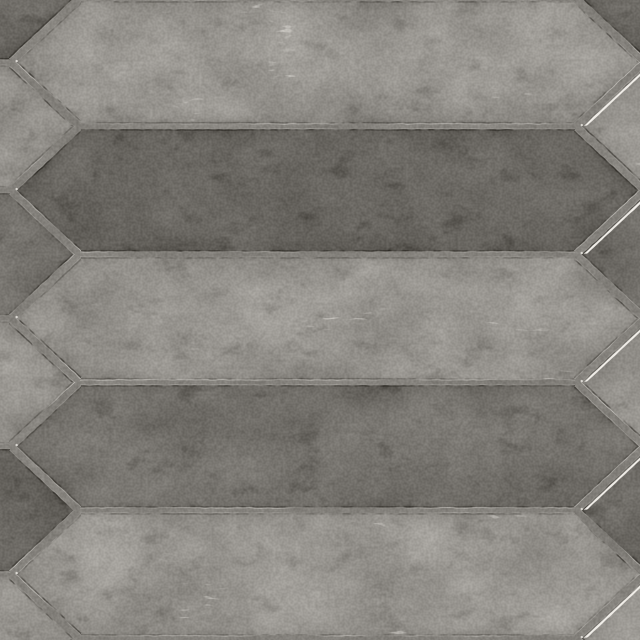
This pattern is drawn by a Shadertoy shader. Its source:

```glsl
const vec2 ORIGIN = vec2(0.512, 0.1026);   // centre of the lowest tile in the main column
const float ROW = 0.2;                     // tile height
const float PITCH = 0.883;                 // distance between staggered columns
const float TIP = 0.495;                   // half length, point to centre
const float POINT = 0.107;                 // length of the pointed end

float hash(vec2 p) {
    vec3 q = fract(p.xyx * 0.1031);
    q += dot(q, q.yzx + 33.33);
    return fract((q.x + q.y) * q.z);
}

vec2 gradient(vec2 cell) {
    float angle = 6.2832 * hash(cell);
    return vec2(cos(angle), sin(angle));
}

float gradientNoise(vec2 p) {
    vec2 i = floor(p), f = fract(p);
    vec2 u = f * f * f * (f * (f * 6.0 - 15.0) + 10.0);
    vec2 e = vec2(1.0, 0.0);
    float low = mix(dot(gradient(i), f), dot(gradient(i + e), f - e), u.x);
    float high = mix(dot(gradient(i + e.yx), f - e.yx), dot(gradient(i + 1.0), f - 1.0), u.x);
    return mix(low, high, u.y);
}

float fbm(vec2 p, int octaves) {
    float sum = 0.0, amplitude = 0.6;
    for (int i = 0; i < octaves; i++) {
        sum += amplitude * gradientNoise(p);
        p = mat2(1.6, 1.2, -1.2, 1.6) * p + 17.3;
        amplitude *= 0.62;
    }
    return sum;
}

vec2 nearestCentre(vec2 uv, vec2 origin) {
    vec2 period = vec2(2.0 * PITCH, ROW);
    return origin + period * round((uv - origin) / period);
}

// Inward distances to the flat edges (x) and the slanted edges (y)
vec2 edgeDistances(vec2 p) {
    vec2 q = abs(p);
    vec2 normal = normalize(vec2(0.5 * ROW, POINT));
    return vec2(0.5 * ROW - q.y, -dot(q - vec2(TIP, 0.0), normal));
}

float stroke(float d, float halfWidth, float px) {
    return 1.0 - smoothstep(halfWidth - px, halfWidth + px, abs(d));
}

// Mottled stone with fine grain
float stoneTone(vec2 p, vec2 id, float light) {
    vec2 seed = id * vec2(31.7, 13.1) + 50.0;
    float clouds = fbm(p * vec2(7.0, 9.0) + seed, 5);
    float stains = smoothstep(0.08, 0.5, fbm(p * vec2(16.0, 24.0) + seed * 1.7, 4));
    float base = mix(0.43 + 0.024 * sin(1.6 * id.y + 3.1 * id.x), 0.582, light);
    return base + clouds * mix(0.11, 0.14, light) - 0.07 * stains;
}

// Rare pale scratches
float scuffs(vec2 p, vec2 id) {
    vec2 seed = id * 9.3 + 20.0;
    float patchMask = smoothstep(0.3, 0.5, gradientNoise(p * vec2(7.0, 16.0) + seed));
    return patchMask * smoothstep(0.2, 0.5, gradientNoise(p * vec2(40.0, 170.0) + seed));
}

void mainImage(out vec4 fragColor, in vec2 fragCoord) {
    vec2 uv = fragCoord / iResolution.y;
    float px = 0.7 / iResolution.y;

    // Choose between the two staggered lattices
    vec2 mainCentre = nearestCentre(uv, ORIGIN);
    vec2 sideCentre = nearestCentre(uv, ORIGIN + vec2(PITCH, -0.5 * ROW));
    vec2 mainEdges = edgeDistances(uv - mainCentre);
    bool inMain = min(mainEdges.x, mainEdges.y) > 0.0;
    vec2 centre = inMain ? mainCentre : sideCentre;
    vec2 p = uv - centre;
    vec2 edges = edgeDistances(p);
    vec2 id = vec2(round((centre.x - ORIGIN.x) / PITCH), floor(centre.y / ROW + 0.01));
    float light = 1.0 - mod(id.y, 2.0);
    float slanted = step(edges.y, edges.x);

    float wear = fbm(uv * vec2(9.0, 13.0) + 4.0, 3);
    float chips = gradientNoise(uv * 75.0);
    float grain = gradientNoise(uv * 260.0) + 0.6 * gradientNoise(uv * 130.0 + 7.0);
    float edge = min(edges.x, edges.y);
    float rim = edge - mix(0.0046, 0.0062, slanted) + 0.0009 * chips;

    // Tile face, darkened near its border
    float tone = stoneTone(p, id, light);
    tone -= (0.045 + 0.06 * wear) * exp(-max(rim, 0.0) / 0.011);
    tone += 0.16 * light * scuffs(p, id);

    // Grout
    float groutTone = 0.505 + 0.07 * wear + 0.03 * chips;
    tone = mix(groutTone, tone, smoothstep(-px, px, rim));

    // Dark broken seam, heaviest along one diagonal of the pale tiles
    float heavy = slanted * light * step(0.0, p.x * p.y);
    float seam = stroke(rim - 0.0012, 0.0011, px);
    float broken = smoothstep(-0.35, 0.3, chips + wear);
    tone -= seam * broken * mix(0.11, 0.22, heavy);

    // Thin pale arris, faded in places
    float faded = smoothstep(-0.25, 0.3, fbm(uv * vec2(8.0, 11.0) + 31.0, 2));
    float arris = stroke(rim + 0.0008, 0.0006, px);
    tone += arris * faded * mix(0.10, 0.22, step(p.y, 0.0));

    tone += 0.055 * grain;

    // White glints on staggered tiles and at the left points
    float upperLeft = step(p.x, 0.0) * smoothstep(0.0, 2.0 * px, p.y) * slanted;
    float glint = inMain ? 0.0 : upperLeft * stroke(edge - 0.0095, 0.0016 + 0.0005 * chips, px);
    float spark = stroke(length(p - vec2(0.009 - TIP, 0.002)), 0.0018, px);
    tone = mix(tone, 0.93, max(glint, 0.8 * spark));

    vec3 warmTint = vec3(0.011, 0.0, -0.021);
    fragColor = vec4(clamp(tone + warmTint, 0.0, 1.0), 1.0);
}
```
